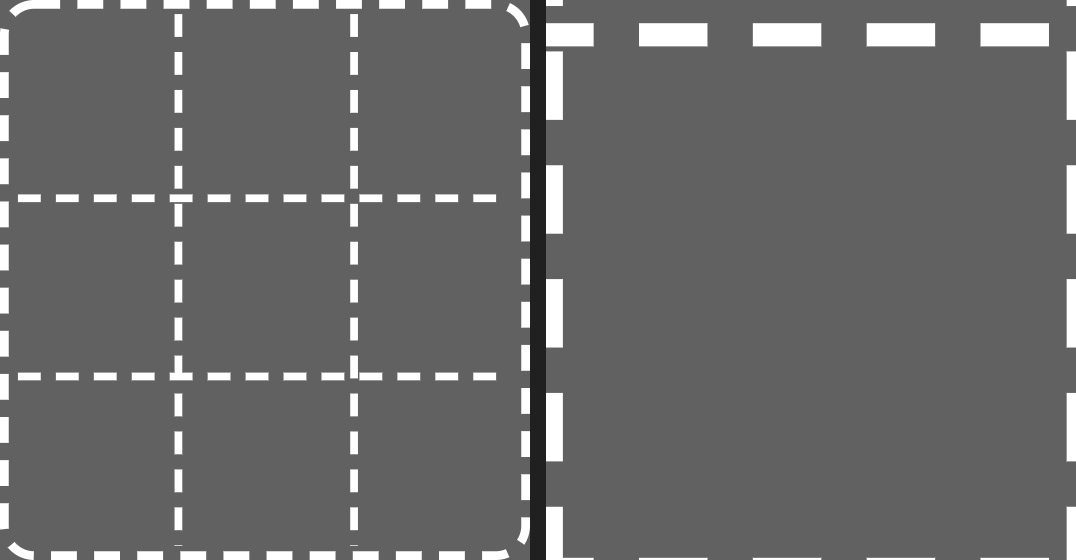
Left: the whole. Right: its middle third, enlarged.
This pattern is drawn by a WebGL 1 fragment shader. Its source:

```glsl
precision highp float;
// A three by three grid of cells: dashed white dividers on flat grey, framed by
// a dashed rounded rectangle. Frame dashes follow the arc length, clockwise
// from the top-left corner; dividers are straight dashed segments.

uniform vec2 u_resolution;

#define UNITS 768.0                       // design units per canvas height
#define GROUND vec3(0.38)
#define INK vec3(1.0)
#define FRAME_WIDTH 12.0
#define FRAME_RADIUS 41.0                 // corner radius of the frame's centre line
#define FRAME_DASH vec2(59.12, 35.47)     // period, dash length
#define DIVIDER_WIDTH 10.6
#define DIVIDER_DASH vec2(52.04, 31.3)    // period, dash length
#define FIRST_CROSSING vec2(244.7, 271.9) // first divider on each axis
#define CELL_SIZE vec2(240.9, 244.4)      // distance between dividers
#define COLUMN_SPAN vec2(19.3, 748.6)     // ends of the vertical dividers
#define ROW_SPAN vec2(24.6, 690.0)        // ends of the horizontal dividers

const float QUARTER_TURN = 1.5707963;

// Signed distance along a line to the nearest dash; dashes begin at s = 0.
float dashDistance(float s, vec2 dash) {
  float fromCentre = mod(s - 0.5 * dash.y + 0.5 * dash.x, dash.x) - 0.5 * dash.x;
  return abs(fromCentre) - 0.5 * dash.y;
}

// Straight dashed segment, clipped to its span.
float dividerDistance(float along, float across, vec2 span) {
  float d = dashDistance(along - span.x, DIVIDER_DASH);
  d = max(d, max(span.x - along, along - span.y));
  return max(d, abs(across) - 0.5 * DIVIDER_WIDTH);
}

// Clockwise arc length; each pass handles one side and the corner after it.
float frameArcLength(vec2 p, vec2 straight) {
  float start = 0.0;
  float s = 0.0;
  for (int side = 0; side < 4; side++) {
    vec2 q = vec2(p.x, -p.y) - straight;
    if (q.y > 0.0 && abs(p.x) <= straight.x) {
      s = start + p.x + straight.x;
    } else if (q.y > 0.0 && q.x > 0.0) {
      s = start + 2.0 * straight.x + FRAME_RADIUS * atan(q.x, q.y);
    }
    start += 2.0 * straight.x + FRAME_RADIUS * QUARTER_TURN;
    p = vec2(p.y, -p.x);
    straight = straight.yx;
  }
  return s;
}

// Dashed rounded rectangle around the canvas edge.
float frameDistance(vec2 p, vec2 size) {
  vec2 straight = 0.5 * size - 0.5 * FRAME_WIDTH - FRAME_RADIUS;
  p -= 0.5 * size;
  vec2 q = abs(p) - straight;
  float outline = length(max(q, 0.0)) + min(max(q.x, q.y), 0.0) - FRAME_RADIUS;
  // The first dash touches the last one, so its leading edge stays solid.
  float s = max(frameArcLength(p, straight), 0.5 * FRAME_DASH.y);
  return max(abs(outline) - 0.5 * FRAME_WIDTH, dashDistance(s, FRAME_DASH));
}

void main() {
  float pixel = UNITS / u_resolution.y;
  vec2 size = u_resolution * pixel;
  vec2 p = gl_FragCoord.xy * pixel;
  p.y = size.y - p.y; // measure downward from the top

  float d = frameDistance(p, size);
  for (int i = 0; i < 2; i++) {
    vec2 offset = p - FIRST_CROSSING - float(i) * CELL_SIZE;
    d = min(d, dividerDistance(p.y, offset.x, COLUMN_SPAN));
    d = min(d, dividerDistance(p.x, offset.y, ROW_SPAN));
  }

  float coverage = clamp(0.5 - d / pixel, 0.0, 1.0);
  gl_FragColor = vec4(mix(GROUND, INK, coverage), 1.0);
}
```
